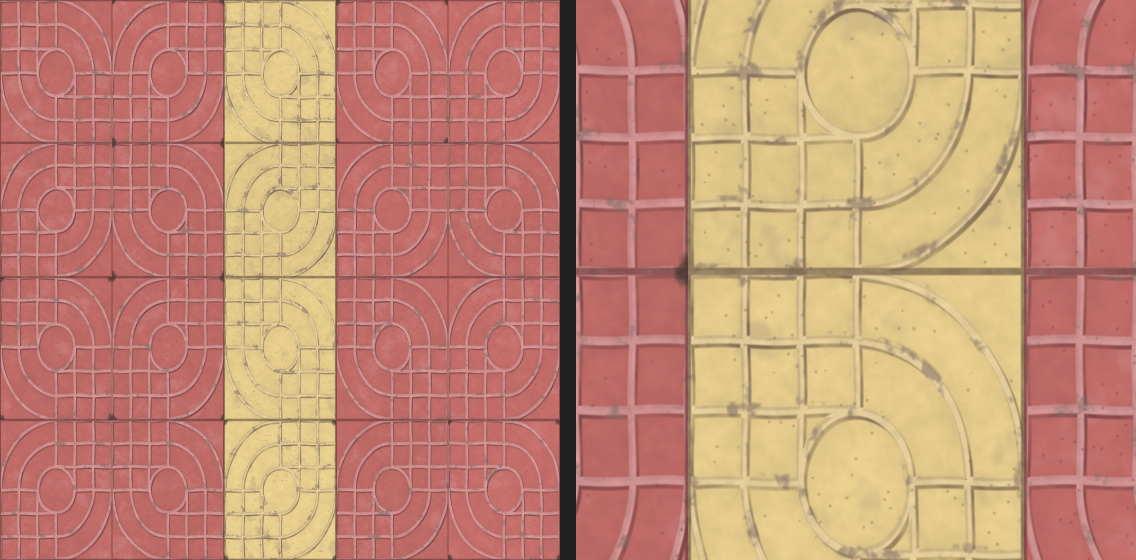
Left, the full canvas; right, a detail of the centre.
Reproduce this texture procedurally as a WebGL 1 fragment shader.

```glsl
precision highp float;
// Embossed paving: 5 by 4 cement tiles, two red columns, one yellow, two red.
// Each tile has a disc, two quadrants of arcs and two of squares, mirrored in
// alternation; offset copies of the raised lines give shadow and highlight.
uniform vec2 u_resolution;

#define TILES vec2(5.0, 4.0)
#define LINE_HALF 0.0105
#define SHADOW_SHIFT 0.009
#define SEAM_HALF 0.009
#define DISC_RADIUS 0.163
#define WEAR 0.55
#define RED vec3(0.76, 0.425, 0.41)
#define PINK vec3(0.79, 0.57, 0.57)
#define DARK_RED vec3(0.49, 0.27, 0.27)
#define YELLOW vec3(0.90, 0.80, 0.55)
#define SAND vec3(0.79, 0.70, 0.51)
#define OLIVE vec3(0.50, 0.41, 0.32)

vec2 hash2(vec2 p) {
  vec3 q = fract(p.xyx * vec3(0.1031, 0.1030, 0.0973));
  q += dot(q, q.yzx + 33.33);
  return fract((q.xx + q.yz) * q.zy);
}

// Distance to the nearest random point
float cellular(vec2 p) {
  vec2 cell = floor(p);
  float nearest = 2.0;
  for (int y = -1; y <= 1; y++) {
    for (int x = -1; x <= 1; x++) {
      vec2 c = cell + vec2(float(x), float(y));
      nearest = min(nearest, length(c + hash2(c) - p));
    }
  }
  return nearest;
}

// Layered, bent sines, about -1 to 1
float mottle(vec2 p) {
  float sum = 0.0;
  float amp = 0.5;
  for (int i = 0; i < 4; i++) {
    sum += amp * sin(p.x + 1.7 * sin(p.y * 0.8)) * cos(p.y + 1.3 * sin(p.x * 0.7));
    p = mat2(1.5, 1.2, -1.2, 1.5) * p + 2.3;
    amp *= 0.65;
  }
  return sum;
}

// Distance to the raised lines of a tile centred on the origin
float lineDistance(vec2 p) {
  float r = length(p);
  vec2 axes = abs(p);
  vec2 thirds = abs(fract(p * 6.0 + 0.5) - 0.5) / 6.0;
  float squares = min(thirds.x, thirds.y);
  float arcs = min(abs(r - 0.333), abs(r - 0.495));
  arcs = min(arcs, min(axes.x, axes.y));
  float pattern = p.x * p.y < 0.0 ? squares : arcs;
  return r < DISC_RADIUS ? DISC_RADIUS - r : min(pattern, r - DISC_RADIUS);
}

float stroke(float d, float halfWidth, float soft) {
  return 1.0 - smoothstep(halfWidth - soft, halfWidth + soft, d);
}

void main() {
  vec2 uv = gl_FragCoord.xy / u_resolution;
  float soft = max(0.0035, 0.6 * TILES.x / u_resolution.x);

  // Tile layout, rows counted from the top and slightly uneven
  vec2 grid = vec2(uv.x, 1.0 - uv.y) * TILES;
  grid.y -= 0.024 * sin(grid.y * 2.0944) * step(grid.y, 3.0);
  vec2 tile = floor(grid);
  float column = mod(tile.x, 3.0);
  bool isYellow = column > 1.5;
  float mirrored = mod(tile.y + (column == 1.0 ? 1.0 : 0.0), 2.0);
  vec2 flip = vec2(1.0 - 2.0 * mirrored, 1.0);
  vec2 local = (fract(grid) - 0.5) * vec2(1.0, -1.0);
  vec2 tone = hash2(tile + 7.0);

  // Surface variation
  float blotch = mottle(uv * 42.0 + tone * 9.0);
  float grain = mottle(uv * 190.0 + 4.0);
  float pits = cellular(uv * 75.0);
  vec2 p = local + 0.0025 * vec2(sin(grid.y * 17.0 + tone.x * 6.0), sin(grid.x * 19.0 + tone.y * 6.0));

  // Raised lines with light from the upper left
  vec2 toLight = vec2(-SHADOW_SHIFT, SHADOW_SHIFT);
  float d = lineDistance(p * flip);
  float ridge = stroke(d, LINE_HALF, soft);
  float shadow = stroke(lineDistance((p + toLight) * flip), LINE_HALF, soft) * (1.0 - ridge);
  float glint = ridge * (1.0 - stroke(lineDistance((p + toLight) * flip), LINE_HALF, soft));
  float lit = ridge * (1.0 - glint);

  vec3 base = isYellow ? YELLOW : RED;
  vec3 edge = isYellow ? SAND : PINK;
  vec3 dark = isYellow ? OLIVE : DARK_RED;

  // Face, stains and ridge shading
  vec3 color = base * (0.985 + 0.04 * tone.x + 0.035 * blotch + 0.03 * grain);
  color = mix(color, edge, smoothstep(0.15, 0.8, blotch) * (isYellow ? 0.7 : 0.3));
  color *= 1.0 - 0.06 * exp(-d * 45.0);
  color = mix(color, edge * (1.0 + 0.06 * grain), ridge * (0.85 + 0.15 * blotch));
  color += (isYellow ? 0.09 : 0.035) * lit;
  color = mix(color, dark, shadow * clamp(0.62 + WEAR * blotch, 0.2, 0.95));

  // Grime caught beside the ridges, and scattered pits
  float grime = stroke(d, 0.018, 0.006) * smoothstep(0.2, 0.7, mottle(uv * 95.0 + 11.0));
  color = mix(color, vec3(0.50, 0.42, 0.39), grime * WEAR);
  color = mix(color, dark, stroke(pits, 0.07, 0.05) * 0.35 * step(0.0, blotch));

  // Joints between tiles, with grit at some corners
  vec2 gap = 0.5 - abs(local);
  float across = stroke(gap.y, SEAM_HALF, soft);
  float down = stroke(gap.x, SEAM_HALF, soft) * (column == 0.0 && local.x > 0.0 || column == 1.0 && local.x < 0.0 ? 0.45 : 0.85);
  float joint = max(across * 0.8, down) * (0.88 + 0.2 * grain);
  color = mix(color, dark * 0.92, clamp(joint, 0.0, 1.0));
  float corner = stroke(length(gap) + 0.012 * grain, 0.035, 0.015);
  color = mix(color, vec3(0.25, 0.20, 0.17), corner * step(0.55, tone.y) * 0.7);

  gl_FragColor = vec4(clamp(color, 0.0, 1.0), 1.0);
}
```
